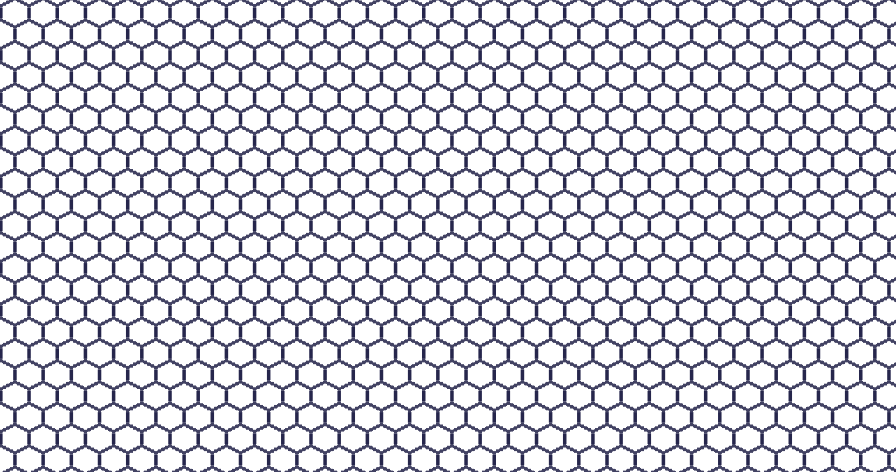
Write a WebGL 2 fragment shader that draws this pattern.

```glsl
#version 300 es
precision highp float;

uniform vec2 u_resolution;
out vec4 fragColor;

const vec3 PAPER = vec3(1.0);
const vec3 SLANT_INK = vec3(0.26, 0.26, 0.39);
const vec3 POST_INK = vec3(0.15, 0.15, 0.30);

const vec2 REPEATS = vec2(31.78, 22.17);    // cells across, rows down
const vec2 PHASE = vec2(0.03, 0.605);       // first post, from the upper left
const vec2 CELL_DOTS = vec2(16.0, 12.0);    // stair dots in one cell
const float HALF_LINE = 1.0;                // in dots
const float POST_HALF_HEIGHT = 3.0;
const float STAIR_START = 4.0;

// Coverage of a signed distance over one sample footprint.
float coverage(float dist, float footprint) {
    return clamp(0.5 - dist / footprint, 0.0, 1.0);
}

// floor() with each jump spread over one footprint.
float softFloor(float t, float footprint) {
    float jump = floor(t + 0.5);
    return jump - 1.0 + clamp((t - jump) / footprint + 0.5, 0.0, 1.0);
}

// Distance in dots from the nearest post centre, odd rows shifted half a cell.
vec2 foldCell(vec2 grid) {
    float row = floor(grid.y + 0.5);
    float x = grid.x - 0.5 * mod(row, 2.0);
    vec2 local = vec2(fract(x + 0.5) - 0.5, grid.y - row);
    return abs(local) * CELL_DOTS;
}

// Stepped slant: two dots along for each dot up.
float slantMask(vec2 p, vec2 footprint) {
    float stair = STAIR_START + softFloor(0.5 * p.x + 0.5, 0.5 * footprint.x);
    return coverage(abs(p.y - stair) - HALF_LINE, footprint.y);
}

// Upright side shared by two neighbouring cells.
float postMask(vec2 p, vec2 footprint) {
    return coverage(p.x - HALF_LINE, footprint.x)
         * coverage(p.y - POST_HALF_HEIGHT, footprint.y);
}

void main() {
    vec2 uv = gl_FragCoord.xy / u_resolution;
    vec2 grid = vec2(uv.x, 1.0 - uv.y) * REPEATS - PHASE;
    vec2 footprint = REPEATS * CELL_DOTS / u_resolution;
    vec2 p = foldCell(grid);

    vec3 color = mix(PAPER, SLANT_INK, slantMask(p, footprint));
    color = mix(color, POST_INK, postMask(p, footprint));
    fragColor = vec4(color, 1.0);
}
```
